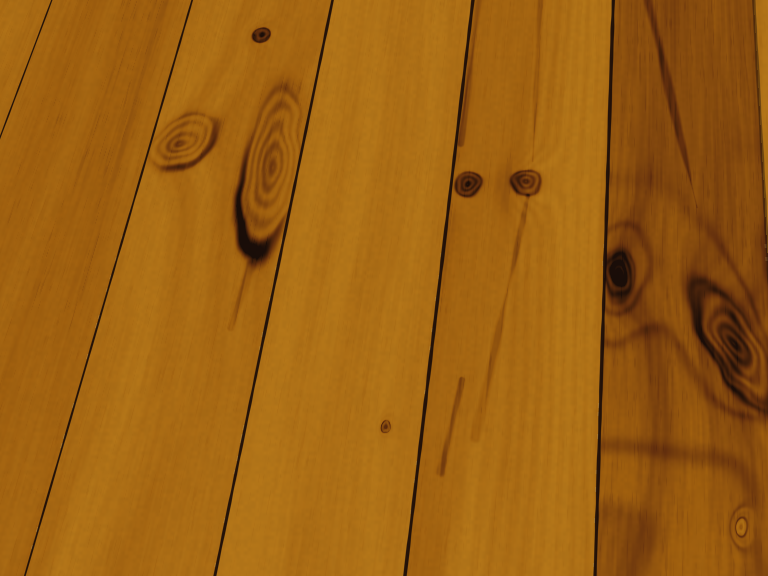
Give the GLSL for this texture, as a WebGL 2 fragment shader.

```glsl
#version 300 es
precision highp float;
// Varnished pine floorboards fanning towards the viewer, with knots, grain and dark seams.
uniform vec2 u_resolution;
out vec4 fragColor;

// Wood colours, from pale to burnt
const vec3 HONEY = vec3(0.695, 0.455, 0.095);
const vec3 AMBER = vec3(0.615, 0.365, 0.055);
const vec3 RUST  = vec3(0.39, 0.185, 0.05);
const vec3 CHAR  = vec3(0.10, 0.05, 0.03);
const vec3 GAP   = vec3(0.09, 0.04, 0.03);
const vec3 DUST  = vec3(0.72, 0.56, 0.28);

// Board layout: left edge and width of board 0 at the bottom and the top
const vec2 EDGE  = vec2(-0.287, 0.090);
const vec2 WIDTH = vec2(0.330, 0.2437);
const float TONES[7] = float[7](0.35, 0.85, 0.42, 0.22, 0.28, 1.42, 0.1);

// Knots: centre and radii; then angle, fill and direction of the burnt rim
const int KNOT_COUNT = 9;
const vec4 KNOTS[9] = vec4[9](
  vec4(0.451, 0.939, 0.016, 0.012), vec4(0.316, 0.753, 0.068, 0.038),
  vec4(0.472, 0.710, 0.150, 0.052), vec4(0.811, 0.679, 0.023, 0.024),
  vec4(0.915, 0.682, 0.029, 0.025), vec4(0.672, 0.257, 0.011, 0.008),
  vec4(1.076, 0.523, 0.050, 0.030), vec4(1.276, 0.401, 0.125, 0.042),
  vec4(1.290, 0.085, 0.015, 0.010));
const vec4 LOOKS[9] = vec4[9](
  vec4(0.2, 1.5, 0.0, 0.0), vec4(0.6, 0.4, 0.2, -1.0),
  vec4(1.39, 0.4, -1.7, 0.8), vec4(0.0, 1.3, 0.0, 0.0),
  vec4(0.4, 1.35, 0.0, 0.0), vec4(1.4, 1.1, 0.0, 0.8),
  vec4(1.5, 0.75, 0.0, 0.0), vec4(-1.02, 0.25, 0.3, -0.5),
  vec4(1.4, -0.5, 0.0, 0.0));

// Resin streaks, from narrow end to wide end
const int STREAK_COUNT = 6;
const vec4 STREAKS[6] = vec4[6](
  vec4(0.917, 0.660, 0.825, 0.240), vec4(0.925, 0.720, 0.940, 1.02),
  vec4(0.802, 0.340, 0.765, 0.180), vec4(0.800, 0.750, 0.835, 1.02),
  vec4(0.400, 0.430, 0.435, 0.540), vec4(1.210, 0.640, 1.120, 1.02));

float hash(vec2 p) {
  return fract(sin(dot(p, vec2(127.1, 311.7))) * 43758.5453);
}

float noise(vec2 p) {
  vec2 i = floor(p), f = fract(p);
  f = f * f * (3.0 - 2.0 * f);
  return mix(mix(hash(i), hash(i + vec2(1, 0)), f.x),
             mix(hash(i + vec2(0, 1)), hash(i + vec2(1, 1)), f.x), f.y);
}

float boardWidth(float y) { return mix(WIDTH.x, WIDTH.y, y); }
float boardCoord(vec2 p) { return (p.x - mix(EDGE.x, EDGE.y, p.y)) / boardWidth(p.y); }

// Returns the added tone (x) and the push on the surrounding grain (y)
vec2 knots(vec2 p, float board) {
  vec2 total = vec2(0);
  vec2 wobble = 0.012 * (vec2(noise(p * 26.0), noise(p * 26.0 + 7.3)) - 0.5);
  for (int i = 0; i < KNOT_COUNT; i++) {
    vec4 k = KNOTS[i], look = LOOKS[i];
    if (floor(boardCoord(k.xy)) != board) continue;
    float c = cos(look.x), s = sin(look.x);
    vec2 q = mat2(c, -s, s, c) * (p - k.xy + wobble) / k.zw;
    float d = length(q);
    float inside = 1.0 - smoothstep(0.85, 1.1, d);
    float rim = exp(-pow((d - 1.0) / 0.14, 2.0));
    float burn = max(dot(q / max(d, 0.01), look.zw), 0.0);
    float rings = sin(d * k.w * 520.0 + 4.0 * noise(q * 1.5));
    total.x += inside * (look.y + 0.28 * rings) + rim * (0.4 + 1.3 * burn)
             + 0.45 * exp(-d * d * 9.0) + 0.3 * exp(-d * 0.9);
    total.y += exp(-d * d * 0.35);
  }
  return total;
}

float streaks(vec2 p) {
  float tone = 0.0;
  for (int i = 0; i < STREAK_COUNT; i++) {
    vec2 a = STREAKS[i].xy, ab = STREAKS[i].zw - a;
    float h = clamp(dot(p - a, ab) / dot(ab, ab), 0.0, 1.0);
    float d = length(p - a - ab * h) + 0.008 * (noise(p * vec2(30, 12)) - 0.5);
    tone += 1.0 - smoothstep(0.001, 0.006 + 0.005 * h, d);
  }
  return min(tone, 1.0);
}

void main() {
  vec2 p = gl_FragCoord.xy / u_resolution.y;
  float u = boardCoord(p), board = floor(u), across = fract(u);
  vec2 seed = vec2(board * 17.3, board * 5.1);
  vec2 knot = knots(p, board);
  float tone = TONES[int(clamp(board + 1.0, 0.0, 6.0))];

  // Grain: broad bands, growth lines and short fibres along the board
  float bent = across + 0.22 * knot.y + 0.2 * (noise(vec2(across * 2.0, p.y * 2.5) + seed) - 0.5);
  float bands = noise(vec2(bent * 7.0, p.y * 1.3) + seed);
  float lines = sin(bent * 85.0 + 5.0 * noise(vec2(across * 3.0, p.y * 2.0) + seed));
  float fibre = noise(vec2(across * 75.0, p.y * 14.0) + seed);
  float pores = noise(vec2(across * 130.0, p.y * 34.0) + seed);
  tone += 0.65 * (bands - 0.5) + 0.22 * (fibre - 0.5) + 0.2 * smoothstep(0.72, 1.0, pores);

  // Board 3 has dark heartwood on its left, board 4 swirls and pales downwards
  float heart = 1.0 - smoothstep(-0.06, 0.1, across - mix(0.2, 0.5, p.y));
  if (board == 3.0) tone += 0.55 * heart + 0.13 * lines * (1.0 - heart);
  else tone += 0.05 * lines;
  if (board == 4.0) {
    float swirl = noise(p * vec2(6.0, 4.0) + 3.7) + 0.7 * knot.y;
    tone += 0.5 * pow(0.5 + 0.5 * sin(swirl * 17.0), 5.0) * smoothstep(0.85, 0.5, p.y)
          - 0.45 * smoothstep(0.4, 0.0, p.y);
  }
  tone += knot.x + streaks(p) * (0.55 + 0.4 * fibre);

  vec3 color = mix(HONEY, AMBER, clamp(tone, 0.0, 1.0));
  color = mix(color, RUST, clamp(tone - 1.0, 0.0, 1.0));
  color = mix(color, CHAR, clamp(tone - 2.0, 0.0, 1.0));
  color *= 0.98 + 0.04 * noise(p * 150.0);

  // Seams widen to the right, with specks of dust beside them
  float seam = floor(u + 0.5), pixel = 1.0 / u_resolution.y;
  float offset = (u - seam) * boardWidth(p.y);
  float size = mix(0.0009, 0.0024, smoothstep(0.0, 3.0, seam)) * (0.8 + 0.4 * noise(vec2(seam * 9.0, p.y * 40.0)));
  float gap = 1.0 - smoothstep(size - 0.5 * pixel, size + pixel, abs(offset));
  float speck = step(0.9, hash(vec2(seam, floor(p.y * 130.0)))) * smoothstep(0.8, 0.4, p.y);
  color = mix(color, DUST, 0.5 * speck * (1.0 - smoothstep(0.001, 0.003, abs(offset + size))));
  color = mix(color, GAP, gap * (seam == 5.0 ? 0.45 : 0.92));
  fragColor = vec4(color, 1.0);
}
```
